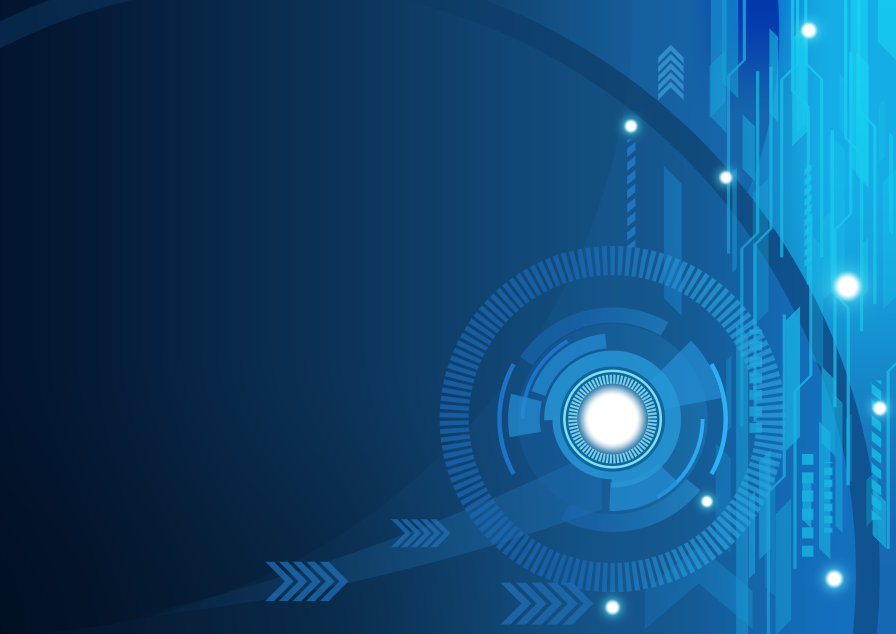
Give the GLSL for this background, as a WebGL 2 fragment shader.

```glsl
#version 300 es
precision highp float;
// Dark blue technology background: dial, circuit columns, chevrons and glowing nodes.
uniform vec2 u_resolution;
out vec4 fragColor;
vec3 color;

float hash(float n) { return fract(sin(n * 12.99) * 4375.85); }

// Coverage of a shape from its signed distance
float fill(float d) { return clamp(.5 - d * u_resolution.y, 0., 1.); }

void paint(vec3 tint, float alpha, float d) { color = mix(color, tint, alpha * fill(d)); }

// Upright bar with sloped ends
float bar(vec2 p, vec2 lo, vec2 hi, float slope) {
  p.y -= slope * (p.x - hi.x);
  vec2 d = abs(p - .5 * (lo + hi)) - .5 * (hi - lo);
  return max(d.x, d.y);
}

// Column of slanted dashes
float dashes(vec2 p, vec2 lo, vec2 hi, float pitch, float slope) {
  float stripe = abs(fract((p.y - slope * (p.x - lo.x)) / pitch) - .5) - .3;
  return max(bar(p, lo, hi, 0.), stripe * pitch * .8);
}

// Five chevrons along +x, ending at the tip
float chevrons(vec2 p, vec2 tip, float halfHeight, float pitch) {
  vec2 q = p - tip;
  float u = q.x + abs(q.y);
  float stripe = (abs(fract(u / pitch) - .5) - .32) * pitch * .7;
  return max(max(abs(q.y) - halfHeight, stripe), max(u, -u - 5. * pitch));
}

// Ring section: radii, middle angle and half width in degrees
float arc(vec2 polar, float r0, float r1, float middle, float halfWidth) {
  float turn = abs(mod(polar.y - middle + 180., 360.) - 180.) - halfWidth;
  return max(abs(polar.x - .5 * (r0 + r1)) - .5 * (r1 - r0), radians(turn) * polar.x);
}

float ticks(vec2 polar, float r0, float r1, float count) {
  float gap = abs(fract(polar.y * count / 360.) - .5) - .3;
  return max(arc(polar, r0, r1, 0., 181.), gap * 6.283 * polar.x / count);
}

void backdrop(vec2 p) {
  color = mix(vec3(.008, .075, .175), vec3(.05, .215, .37), smoothstep(-.1, .72, p.x));
  color = mix(color, vec3(.075, .32, .52), smoothstep(.5, 1.05, p.x));
  color = mix(color, vec3(.07, .42, .72), smoothstep(1., 1.35, p.x));
  color *= 1. - .25 * smoothstep(.45, 0., p.y) * smoothstep(1., .4, p.x);
  // Wide curved veils
  color += vec3(.005, .018, .03) * fill(1. - length(p - vec2(0, 1)));
  float sweep = length(p - vec2(.422, .096));
  paint(vec3(.045, .22, .39), .5, abs(sweep - .948) - .019);
  float outside = .967 - sweep;
  paint(vec3(.09, .4, .68), .75 * smoothstep(.75, 1.15, p.x), outside);
  paint(vec3(.01, .22, .68), smoothstep(1.08, 1.18, p.x) * smoothstep(.8, 1., p.y), outside);
  float cyan = smoothstep(.1, .75, p.y) * smoothstep(1.12, 1.32, p.x);
  paint(vec3(.08, .68, .9), cyan, max(outside, .67 - length(p - vec2(.56, .95))));
}

void circuits(vec2 p, vec3 accent) {
  // Scattered bars and jogged traces
  for (float n = 0.; n < 30.; n++) {
    vec2 at = vec2(1.12 + .29 * fract(n * .618), .05 + .9 * hash(n + 3.));
    vec2 size = vec2(.006 + .02 * hash(n + 40.), .03 + .085 * hash(n + 80.));
    float slope = hash(n + 9.) > .5 ? 1. : -1.;
    float d = bar(p, at - vec2(0, size.y), at + size, slope);
    paint(accent, .25 + .5 * hash(n + 17.), d);
    if (n < 13.) {
      float jog = slope * clamp(p.y - at.y, 0., .025);
      d = abs(p.x - 1.15 - .021 * n - jog) - .0025;
      paint(accent, .8, max(d, abs(p.y - at.y) - .28));
    }
  }
  // Main bars
  vec4 bars[6] = vec4[6](vec4(1.048, .502, 1.076, .71), vec4(1.122, .79, 1.147, 1.1),
    vec4(1.343, .71, 1.37, 1.1), vec4(1.297, .28, 1.319, .4),
    vec4(1.386, .87, 1.45, 1.1), vec4(1.162, -.1, 1.181, .47));
  for (int i = 0; i < 6; i++) paint(accent, .6, bar(p, bars[i].xy, bars[i].zw, -1.));
  // Block columns and slanted hatches
  paint(accent, .9, dashes(p, vec2(1.266, .114), vec2(1.284, .284), .029, 0.));
  paint(accent, .9, dashes(p, vec2(1.301, .16), vec2(1.314, .271), .019, 0.));
  paint(accent, .9, dashes(p, vec2(1.183, .31), vec2(1.203, .48), .026, 0.));
  paint(accent, .9, dashes(p, vec2(1.376, .18), vec2(1.391, .4), .025, -.8));
  paint(accent, .9, dashes(p, vec2(1.27, .575), vec2(1.281, .74), .016, .8));
  paint(vec3(.12, .46, .76), 1., dashes(p, vec2(.99, .61), vec2(1.003, .78), .022, .8));
}

void dial(vec2 q) {
  vec2 polar = vec2(length(q), degrees(atan(q.y, q.x + 1e-6)));
  vec3 blue = mix(vec3(.1, .41, .72), vec3(.16, .64, .87), smoothstep(-.08, .2, q.x));
  paint(blue, .7, ticks(polar, .227, .273, 130.));
  paint(blue, .25, polar.x - .15);
  paint(blue, .55, min(arc(polar, .152, .176, 103., 43.), arc(polar, .15, .178, -78., 39.)));
  // Thin arcs, then sectors
  for (float a = 0.; a < 200.; a += 180.) {
    paint(blue * 1.15, .9, arc(polar, .175, .182, a, 29.));
    paint(blue * 1.15, .9, arc(polar, .139, .145, a - 30., 30.));
  }
  float sectors = min(arc(polar, .115, .165, 178., 12.), arc(polar, .08, .175, 28., 17.));
  sectors = min(sectors, min(arc(polar, .112, .135, 128., 33.), arc(polar, .1, .145, -68., 24.)));
  paint(vec3(.14, .56, .84), .7, sectors);
  // Hub and white core
  paint(vec3(.15, .6, .85), .8, min(arc(polar, 0., .108, 45., 136.), polar.x - .095));
  paint(vec3(.06, .4, .62), 1., polar.x - .083);
  paint(vec3(.5, .87, .95), 1., abs(polar.x - .076) - .002);
  paint(vec3(.55, .88, .95), .85, ticks(polar, .056, .07, 72.));
  color = mix(color, vec3(1), 1. - smoothstep(.036, .062, polar.x));
}

void main() {
  vec2 p = gl_FragCoord.xy / u_resolution * vec2(1.4144, 1);
  backdrop(p);
  float glow = smoothstep(.95, 1.33, p.x) * (.6 + .4 * p.y);
  vec3 accent = mix(vec3(.1, .42, .73), vec3(.09, .84, .96), glow);
  // Light beam
  float t = clamp((p.x - .2) / .75, 0., 1.);
  paint(vec3(.12, .45, .7), .45 * t * step(p.x, .95), abs(p.y - .025 - .22 * t * (.55 + .45 * t)) - .048 * t);
  circuits(p, accent);
  // Chevrons and roof
  float arrows = min(chevrons(p, vec2(.714, .159), .022, .0155), chevrons(p, vec2(.5535, .083), .031, .0215));
  paint(vec3(.12, .43, .71), .75, min(arrows, chevrons(p, vec2(.941, .048), .033, .0245)));
  paint(vec3(.22, .62, .83), .75, chevrons(p.yx, vec2(.932, 1.059), .02, .0145));
  float side = abs(p.x - 1.103);
  paint(accent, .4, max(abs(p.y + side * .85 - .11) - .03, side - .085));
  dial(p - vec2(.967, .339));
  // Glowing nodes: position and core radius
  vec3 nodes[8] = vec3[8](vec3(.996, .801, .009), vec3(1.146, .72, .009), vec3(1.277, .952, .011),
    vec3(1.338, .548, .019), vec3(1.389, .356, .01), vec3(1.317, .087, .012),
    vec3(.967, .042, .01), vec3(1.116, .209, .008));
  for (int i = 0; i < 8; i++) {
    float r = length(p - nodes[i].xy) / nodes[i].z;
    color = mix(color, vec3(.35, .9, .96), .85 * exp(-.45 * r * r));
    color = mix(color, vec3(1), 1. - smoothstep(.6, 1.4, r));
  }
  fragColor = vec4(color, 1);
}
```
